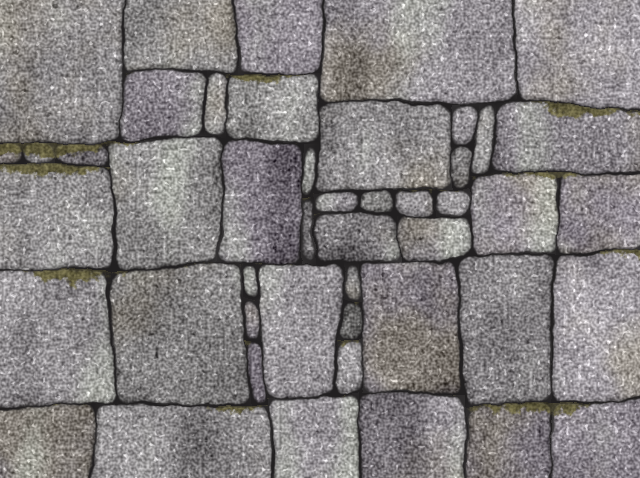
Give the GLSL for this texture, as a WebGL 1 fragment shader.

```glsl
precision highp float;
// Dry-stone wall of large, tightly fitted grey-violet blocks with slivers, lichen streaks and moss.
uniform vec2 u_resolution;

const float SEED = 17.0;
const float MAX_HEIGHT = 0.33;              // blocks taller than this are cut again
const vec2 MAX_WIDTH = vec2(0.30, 0.52);    // range of the widest uncut block
const float SLIVER_CHANCE = 0.5;
const vec2 SLIVER_WIDTH = vec2(0.032, 0.055);
const float CUT_SLOPE = 0.13;
const float CORNER_ROUNDING = 0.024;
const float JOINT_HALF_WIDTH = 0.0024;
const float GRAIN = 0.30;
const vec3 VIOLET_STONE = vec3(0.535, 0.510, 0.545);
const vec3 GREY_STONE = vec3(0.575, 0.570, 0.565);
const vec3 WARM_STONE = vec3(0.570, 0.545, 0.505);
const vec3 LICHEN = vec3(0.700, 0.715, 0.675);
const vec3 MOSS_DARK = vec3(0.220, 0.205, 0.110);
const vec3 MOSS_LIGHT = vec3(0.500, 0.475, 0.310);
const vec3 JOINT = vec3(0.130, 0.122, 0.125);

struct Stone {
  float edge;   // distance to the nearest joint
  float top;    // distance to the joint above
  vec2 facing;  // outward lean of the rounded rim
  vec3 random;
};

vec3 hash3(vec2 p) {
  vec3 q = fract(p.xyx * vec3(0.1031, 0.1030, 0.0973));
  q += dot(q, q.yxz + 33.33);
  return fract((q.xxy + q.yzz) * q.zyx);
}

float gradientNoise(vec2 p) {
  vec2 i = floor(p), f = fract(p);
  vec2 u = f * f * f * (f * (f * 6.0 - 15.0) + 10.0);
  vec4 corner;
  for (int k = 0; k < 4; k++) {
    vec2 o = vec2(mod(float(k), 2.0), floor(float(k) / 2.0));
    float angle = 6.2832 * hash3(i + o + 211.0).x;
    float value = dot(vec2(cos(angle), sin(angle)), f - o);
    vec2 w = mix(1.0 - u, u, o);
    corner[k] = value * w.x * w.y;
  }
  return dot(corner, vec4(1.0));
}

float fbm(vec2 p) {
  float sum = 0.0, gain = 1.0;
  for (int k = 0; k < 4; k++) {
    sum += gain * gradientNoise(p);
    p = mat2(1.6, 1.2, -1.2, 1.6) * p + 5.3;
    gain *= 0.55;
  }
  return sum;
}

float smoothMin(float a, float b, float k) {
  float h = max(k - abs(a - b), 0.0) / k;
  return min(a, b) - h * h * k * 0.25;
}

// Cuts the wall again and again by slightly sloping lines, then splits off thin slivers.
Stone cutStone(vec2 p, vec2 lo, vec2 hi) {
  Stone stone = Stone(1.0, 1.0, vec2(0.0), vec3(0.5));
  float id = 1.0;
  bool slivered = false;
  for (int k = 0; k < 11; k++) {
    vec2 size = hi - lo, mid = 0.5 * (lo + hi);
    vec3 r = hash3(vec2(id, SEED));
    stone.random = hash3(vec2(id, SEED + 9.0));
    bool upright = size.x > 1.35 * size.y;
    float along = mix(0.4, 0.6, r.y);
    bool thin = min(size.x, size.y) < 0.08;
    bool large = size.y > MAX_HEIGHT || size.x > mix(MAX_WIDTH.x, MAX_WIDTH.y, r.x);
    if (thin) {
      if (max(size.x, size.y) < 0.15) break;
      upright = size.x > size.y;
    } else if (!large) {
      if (slivered || r.z > SLIVER_CHANCE) break;
      slivered = true;
      upright = r.x < 0.6;
      along = mix(SLIVER_WIDTH.x, SLIVER_WIDTH.y, r.x) / (upright ? size.x : size.y);
      if (r.y > 0.5) along = 1.0 - along;
    }
    float slope = CUT_SLOPE * (fract(r.z * 7.3 + r.y) - 0.5);
    vec2 cut = mix(lo, hi, along);
    vec2 axis = upright ? vec2(1.0, slope) : vec2(slope, 1.0);
    float d = dot(p - (upright ? vec2(cut.x, mid.y) : vec2(mid.x, cut.y)), axis);
    float side = d > 0.0 ? 1.0 : -1.0;
    if (upright) { if (d > 0.0) lo.x = cut.x; else hi.x = cut.x; }
    else { if (d > 0.0) lo.y = cut.y; else hi.y = cut.y; }
    if (!upright && d < 0.0) stone.top = min(stone.top, -d);
    stone.edge = smoothMin(stone.edge, abs(d), CORNER_ROUNDING);
    stone.facing -= axis * side * exp(-abs(d) / 0.009);
    id = 2.0 * id + max(side, 0.0);
  }
  return stone;
}

void main() {
  vec2 p = gl_FragCoord.xy / u_resolution.y;
  float aspect = u_resolution.x / u_resolution.y, pixel = 1.0 / u_resolution.y;

  // Blocks with hand-dressed, slightly wavering edges
  vec2 warp = 0.022 * vec2(gradientNoise(p * 4.0), gradientNoise(p * 4.0 + 31.0));
  warp += 0.006 * vec2(fbm(p * 19.0), fbm(p * 19.0 + 47.0));
  Stone stone = cutStone(p + warp, vec2(-0.06, -0.07), vec2(aspect + 0.05, 1.03));
  vec2 q = p + 3.0 * stone.random.xy;

  // Weathered face: block tint, stains, pale vertical runs
  float stain = fbm(q * 6.0);
  vec3 color = mix(VIOLET_STONE, GREY_STONE, stone.random.x);
  color = mix(color, WARM_STONE, smoothstep(0.0, 0.6, fbm(q * 2.5 + 9.0)) * 0.8);
  color += 0.13 * (stone.random.z - 0.5) + 0.10 * stain + 0.05 * (p.x / aspect + p.y - 1.0);
  float run = gradientNoise(q * vec2(9.0, 1.6)) + 0.25 * stain;
  color = mix(color, LICHEN, 0.65 * smoothstep(0.08, 0.55, run));
  color -= 0.10 * smoothstep(0.1, 0.5, -run);

  // Mineral grain, pale flecks and dark pits
  float grain = gradientNoise(q * 165.0) + 0.55 * gradientNoise(q * 75.0 + 13.0);
  float fleck = smoothstep(0.26, 0.5, gradientNoise(q * 98.0 + 71.0) + 0.12 * stain);
  float pit = smoothstep(0.34, 0.55, gradientNoise(q * 62.0 + 37.0));
  color += GRAIN * grain + 0.20 * fleck - 0.15 * pit;

  // Rounded rim lit from above
  color += 0.09 * stone.facing.y - 0.02 * abs(stone.facing.x);
  color *= mix(0.72, 1.0, smoothstep(0.0, 0.012, stone.edge));

  // Dark joints of uneven width
  float gap = max(0.0012, JOINT_HALF_WIDTH + 0.004 * gradientNoise(p * 11.0 + 3.0));
  float face = smoothstep(gap - pixel, gap + 1.2 * pixel, stone.edge);
  color = mix(JOINT + 0.12 * max(stain, 0.0), color, face);

  // Moss cushions hanging from the upper edges
  float tuft = fbm(p * 48.0);
  float growth = gradientNoise(p * vec2(4.5, 3.5) + 23.0) + 0.20 * tuft - 13.0 * stone.top;
  float moss = smoothstep(0.02, 0.16, growth);
  vec3 mossColor = mix(MOSS_DARK, MOSS_LIGHT, clamp(0.5 + 0.6 * tuft + 0.5 * grain, 0.0, 1.0));
  color = mix(color, mossColor, 0.9 * moss * mix(0.5, 1.0, face));

  gl_FragColor = vec4(clamp(color, 0.0, 1.0), 1.0);
}
```
